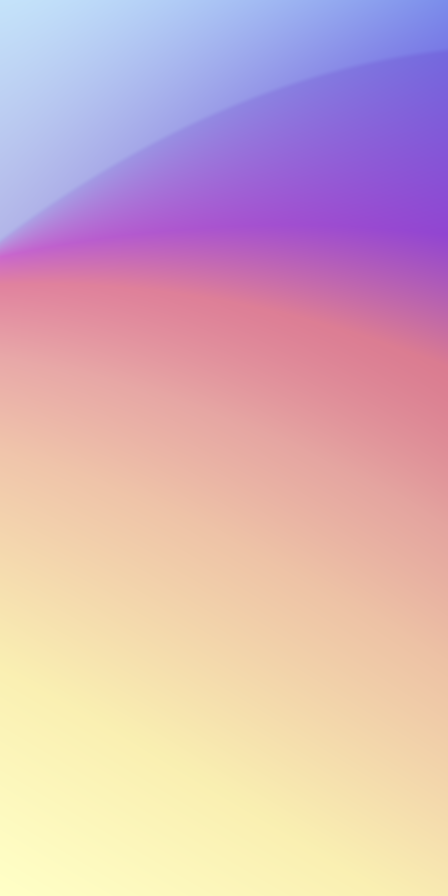
This background is drawn by a WebGL 2 fragment shader. Its source:

```glsl
#version 300 es
precision highp float;

uniform vec2 u_resolution;
out vec4 fragColor;

// Curves across the canvas: constant, linear and quadratic terms, as depth from the top
#define RIDGE vec3(0.268, -0.370, 0.158)
#define BAND vec3(0.287, -0.110, 0.085)
#define HORIZON vec3(0.318, -0.020, 0.112)
#define RIDGE_SOFTNESS 0.004
#define WARM_SLOWDOWN 0.43
#define WARM_BEND 0.30

float curve(vec3 k, float x) {
    return k.x + x * (k.y + x * k.z);
}

float ramp(float a, float b, float v) {
    return clamp((v - a) / (b - a), 0.0, 1.0);
}

// Pale blue at the upper left, deepening to indigo at the right
vec3 skyColor(float x, float depth) {
    vec3 top = mix(vec3(0.77, 0.89, 0.98), vec3(0.48, 0.55, 0.92), pow(x, 1.4));
    vec3 base = mix(vec3(0.70, 0.71, 0.91), vec3(0.47, 0.47, 0.90), pow(x, 1.2));
    return mix(top, base, depth);
}

// Periwinkle under the ridge, running into a magenta to violet band
vec3 violetColor(float x, float depth) {
    vec3 upper = mix(vec3(0.68, 0.66, 0.90), vec3(0.45, 0.41, 0.87), x);
    vec3 band = mix(vec3(0.80, 0.41, 0.80), vec3(0.57, 0.27, 0.82), pow(x, 0.7));
    return mix(upper, band, depth);
}

// Coral through peach to cream, slower toward the right
vec3 warmColor(float x, float depth) {
    float heat = pow(depth, 1.0 + WARM_BEND * x) * (1.0 - WARM_SLOWDOWN * x);
    vec3 color = mix(vec3(0.88, 0.51, 0.62), vec3(0.91, 0.66, 0.66), ramp(0.0, 0.12, heat));
    color = mix(color, vec3(0.94, 0.77, 0.67), ramp(0.12, 0.27, heat));
    color = mix(color, vec3(0.98, 0.94, 0.70), ramp(0.27, 0.63, heat));
    color = mix(color, vec3(1.00, 1.00, 0.78), ramp(0.63, 1.0, heat));
    return color - x * vec3(0.025, 0.025, 0.055) * (1.0 - depth);
}

void main() {
    vec2 uv = gl_FragCoord.xy / u_resolution;
    float x = uv.x;
    float depth = 1.0 - uv.y;
    float ridge = curve(RIDGE, x);
    float band = curve(BAND, x);
    float horizon = curve(HORIZON, x);

    // Layer the sky, the violet sweep and the warm ground
    vec3 color = skyColor(x, ramp(0.0, ridge, depth));
    vec3 violet = violetColor(x, ramp(ridge, band, depth));
    color = mix(color, violet, smoothstep(-RIDGE_SOFTNESS, RIDGE_SOFTNESS, depth - ridge));
    vec3 warm = warmColor(x, ramp(horizon, 1.0, depth));
    color = mix(color, warm, ramp(band, horizon, depth));

    fragColor = vec4(color, 1.0);
}
```
